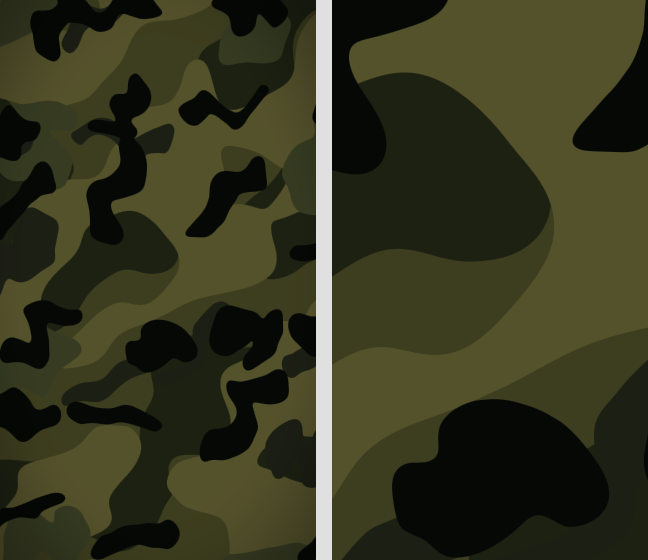
Left: the whole. Right: its middle third, enlarged.
Reproduce this pattern procedurally as a Shadertoy shader.

```glsl
// Woodland camouflage: broad diagonal patches in tan, olive and dark green under black lobed blobs.

vec2 hash2(vec2 cell) {
    vec3 h = fract(cell.xyx * vec3(0.1031, 0.1030, 0.0973));
    h += dot(h, h.yzx + 33.33);
    return fract((h.xx + h.yz) * h.zy);
}

mat2 rotation(float angle) {
    float c = cos(angle), s = sin(angle);
    return mat2(c, s, -s, c);
}

float cornerSlope(vec2 corner, vec2 offset) {
    float angle = 6.2832 * hash2(corner).x;
    return dot(vec2(cos(angle), sin(angle)), offset);
}

float gradientNoise(vec2 p) {
    vec2 i = floor(p), f = p - i, e = vec2(0, 1);
    vec2 w = f * f * f * (f * (f * 6.0 - 15.0) + 10.0);
    return mix(mix(cornerSlope(i, f), cornerSlope(i + e.yx, f - e.yx), w.x),
               mix(cornerSlope(i + e, f - e), cornerSlope(i + e.yy, f - e.yy), w.x), w.y);
}

vec2 warp(vec2 p, float frequency, float amount) {
    vec2 q = p * frequency;
    return p + amount * vec2(gradientNoise(q + 17.3), gradientNoise(q + 61.8));
}

float smoothMin(float a, float b, float k) {
    float h = max(k - abs(a - b), 0.0) / k;
    return min(a, b) - h * h * k * 0.25;
}

float taperedCapsule(vec2 p, vec2 a, vec2 b, float ra, float rb) {
    vec2 ab = b - a;
    float t = clamp(dot(p - a, ab) / dot(ab, ab), 0.0, 1.0);
    return length(p - a - ab * t) - mix(ra, rb, t);
}

// Scattered S-shaped blobs, one per jittered cell; keep is the share of filled cells
float blobs(vec2 p, float cellSize, float thickness, float keep, float seed) {
    p = warp(p, 6.5, 0.075) / cellSize + seed;
    float d = 1.0;
    for (int y = -1; y <= 1; y++)
    for (int x = -1; x <= 1; x++) {
        vec2 cell = floor(p) + vec2(x, y);
        vec2 place = hash2(cell + 11.0), pose = hash2(cell + 37.0);
        vec2 bulk = hash2(cell + 71.0), extra = hash2(cell + 93.0);
        if (extra.x > keep) continue;

        vec2 q = p - cell - 0.5 - 0.5 * (place - 0.5);
        q *= rotation(0.65 + 1.5 * (pose.x - 0.5));
        float reach = 0.24 + 0.16 * pose.y;
        float bend = 0.34 * (extra.y - 0.5);
        vec2 tip = vec2(reach, 0.4 * bend), knee = vec2(0.3 * reach, -bend);
        vec2 r = thickness * (0.65 + 0.7 * bulk);
        float waist = 0.45 * (r.x + r.y);

        float blob = taperedCapsule(q, -tip, -knee, r.x, waist);
        blob = smoothMin(blob, taperedCapsule(q, -knee, knee, waist, waist), 0.08);
        blob = smoothMin(blob, taperedCapsule(q, knee, tip, waist, r.y), 0.08);
        d = smoothMin(d, blob, 0.07);
    }
    return d * cellSize;
}

// Large flowing masses stretched along the rising diagonal
float masses(vec2 p, vec2 frequency, float seed) {
    vec2 q = warp(p, 4.5, 0.13) * rotation(0.6);
    return gradientNoise(q * frequency + seed);
}

// Antialiased coverage of the region where d is negative
float inside(float d) {
    return clamp(0.5 - d / max(fwidth(d), 1e-5), 0.0, 1.0);
}

void mainImage(out vec4 fragColor, in vec2 fragCoord) {
    vec2 p = fragCoord / iResolution.x;

    // Ground of dark green and olive, then tan masses
    vec3 color = vec3(0.11, 0.13, 0.07);
    color = mix(color, vec3(0.24, 0.24, 0.12), inside(masses(p, vec2(1.9, 3.1), 23.4)));
    color = mix(color, vec3(0.33, 0.32, 0.17), inside(masses(p, vec2(2.3, 3.9), 57.7) - 0.015));

    // Smaller patches, then the black blobs on top
    color = mix(color, vec3(0.21, 0.23, 0.13), inside(blobs(p, 0.42, 0.13, 0.6, 40.3)));
    color = mix(color, vec3(0.11, 0.12, 0.08), inside(blobs(p, 0.34, 0.11, 0.35, 75.6)));
    color = mix(color, vec3(0.02, 0.03, 0.02), inside(blobs(p, 0.33, 0.12, 0.94, 8.2)));

    // Gentle darkening towards the corners
    vec2 fromCentre = fragCoord / iResolution.xy - 0.5;
    color *= 1.0 - 0.3 * smoothstep(0.42, 0.75, length(fromCentre));

    fragColor = vec4(color, 1.0);
}
```
